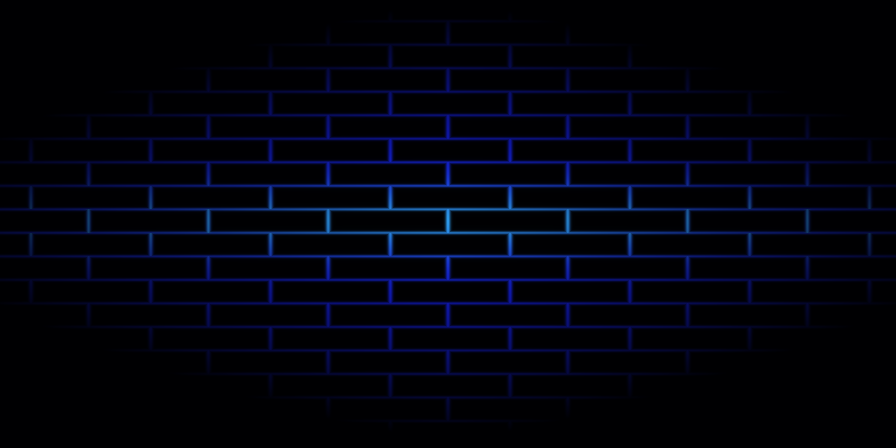
This background is drawn by a Shadertoy shader. Its source:

```glsl
// A dark brick wall whose mortar lines glow blue, cyan along the middle course.
// A running-bond grid gives the distance to the nearest bed and joint; a soft
// diamond-shaped pool of light fades the lines into black.

#define BRICK_SIZE vec2(0.2674, 0.0525)   // in canvas heights
#define WALL_CENTER_Y 0.5065              // middle of the brightest course
#define ODD_COURSE_SHIFT 0.005            // slight slip of alternate courses
#define BED_WIDTH 0.0034
#define JOINT_WIDTH 0.0054
#define LIGHT_REACH vec2(1.32, 0.49)
#define LIGHT_ROUNDNESS 1.3               // 1 = diamond, 2 = ellipse
#define CYAN_REACH vec2(0.6, 0.08)
#define DEEP_BLUE vec3(0.08, 0.125, 0.95)
#define CYAN vec3(0.17, 0.59, 0.90)
#define NIGHT vec3(0.0, 0.0, 0.006)

// Soft line profile, never narrower than the pixel can show
float softLine(float dist, float width, float pixel) {
    float w = max(width, 0.7 * pixel);
    return exp(-dist * dist / (w * w)) * width / w;
}

// Distances to the nearest vertical joint (x) and horizontal bed (y)
vec2 mortarDistance(vec2 p) {
    float course = floor(p.y / BRICK_SIZE.y + 0.5);
    float odd = mod(course, 2.0);
    float x = p.x - odd * (0.5 * BRICK_SIZE.x + ODD_COURSE_SHIFT);
    float joint = abs(x - BRICK_SIZE.x * floor(x / BRICK_SIZE.x + 0.5));
    float bed = 0.5 * BRICK_SIZE.y - abs(p.y - course * BRICK_SIZE.y);
    return vec2(joint, bed);
}

// Brightness of the light pool
float lightPool(vec2 p) {
    vec2 q = pow(abs(p) / LIGHT_REACH, vec2(LIGHT_ROUNDNESS));
    float radius = pow(q.x + q.y, 1.0 / LIGHT_ROUNDNESS);
    return pow(max(1.0 - radius, 0.0), 0.9);
}

void mainImage(out vec4 fragColor, in vec2 fragCoord) {
    float pixel = 1.0 / iResolution.y;
    vec2 p = (fragCoord - 0.5 * iResolution.xy) * pixel;
    p.y += 0.5 - WALL_CENTER_Y;

    // Mortar lines with a faint halo
    vec2 d = mortarDistance(p);
    float joint = softLine(d.x, JOINT_WIDTH, pixel);
    float bed = 0.8 * softLine(d.y, BED_WIDTH, pixel);
    float halo = 0.07 * exp(-min(d.x, d.y) / 0.006);
    float mortar = max(joint, bed) + halo;

    // Cyan stays in the joints of the middle course but fades along the beds
    vec2 band = p / CYAN_REACH;
    float bedCyan = exp(-band.x * band.x);
    float cyan = exp(-band.y * band.y) * mix(bedCyan, 1.0, 0.85 * joint);
    vec3 hue = mix(DEEP_BLUE, CYAN, cyan);

    fragColor = vec4(NIGHT + hue * mortar * lightPool(p), 1.0);
}
```
